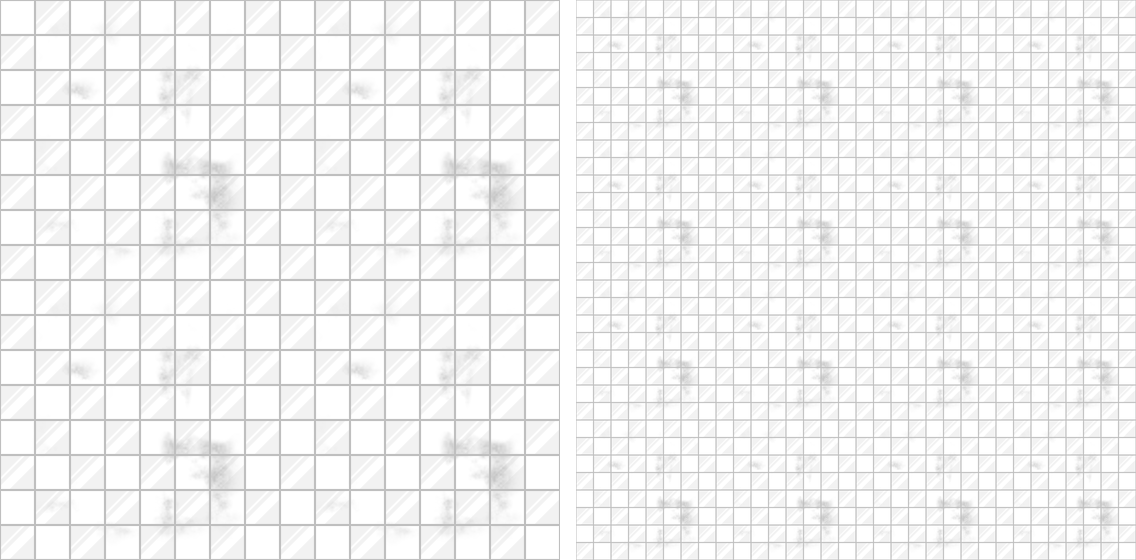
Left: one tile. Right: repeated 2 by 2.
This pattern is drawn by a WebGL 2 fragment shader. Its source:

```glsl
#version 300 es
precision highp float;
// Checkerboard of white and glossy striped wall tiles with grey grout and faint smudges.

uniform vec2 u_resolution;
out vec4 outColor;

const float TILES = 16.0;          // tiles across and down
const float WEAR_REPEATS = 2.0;    // smudge repeats across and down
const vec3 WHITE = vec3(1.0);
const vec3 PALE_GREY = vec3(0.95);
const vec3 GROUT_EDGE = vec3(0.78);
const vec3 GROUT_CORE = vec3(0.70);
const vec3 SMUDGE = vec3(0.71);
const float EDGE_HALF = 0.0312;    // grout half widths, in tiles
const float CORE_HALF = 0.0104;
const vec2 THIN_SHINE = vec2(0.66, 0.73);  // diagonal extents, in tiles
const vec2 WIDE_SHINE = vec2(0.89, 1.25);
const vec2 WEAR_MARGIN = vec2(0.10, 0.04); // clean border of a wear repeat
const float WEAR_FADE = 0.14;
const float WEAR_STRENGTH = 0.75;

// Integer hash of a lattice point, 0 to 1
float hash(ivec2 cell, uint seed) {
    uint h = uint(cell.x) * 1597334677u ^ uint(cell.y) * 3812015801u ^ seed * 2654435769u;
    h = (h ^ (h >> 16)) * 2246822519u;
    h = (h ^ (h >> 13)) * 3266489917u;
    h ^= h >> 16;
    return float(h >> 8) / 16777216.0;
}

// Value noise that wraps once per unit square
float wrapNoise(vec2 p, int period, uint seed) {
    p *= float(period);
    ivec2 a = ivec2(floor(p)) % period;
    ivec2 b = (a + 1) % period;
    vec2 t = fract(p);
    t = t * t * (3.0 - 2.0 * t);
    float low = mix(hash(a, seed), hash(ivec2(b.x, a.y), seed), t.x);
    float high = mix(hash(ivec2(a.x, b.y), seed), hash(b, seed), t.x);
    return mix(low, high, t.y);
}

float wrapFbm(vec2 p, int period, uint seed) {
    float sum = 0.0, amplitude = 0.5;
    for (int i = 0; i < 5; i++) {
        sum += amplitude * wrapNoise(p, period, seed + uint(i));
        amplitude *= 0.5;
        period *= 2;
    }
    return sum;
}

// Share of a pixel of the given width, centred at x, covered by the span
float coverage(float x, vec2 span, float width) {
    float overlap = min(x + 0.5 * width, span.y) - max(x - 0.5 * width, span.x);
    return clamp(overlap / width, 0.0, 1.0);
}

// Cloudy smudges, broken up by fine grain and kept off the repeat border
float wear(vec2 p) {
    float cloud = smoothstep(0.50, 0.78, wrapFbm(p, 10, 11u));
    float patches = smoothstep(0.42, 0.75, wrapNoise(p, 8, 29u));
    float grain = mix(0.6, 1.0, wrapNoise(p, 128, 47u));
    vec2 inset = min(p, 1.0 - p);
    vec2 inside = smoothstep(WEAR_MARGIN, WEAR_MARGIN + WEAR_FADE, inset);
    return cloud * patches * grain * inside.x * inside.y;
}

void main() {
    vec2 uv = gl_FragCoord.xy / u_resolution;
    vec2 grid = uv * TILES;
    vec2 cell = floor(grid);
    vec2 local = fract(grid);
    float pixel = TILES / min(u_resolution.x, u_resolution.y);

    // Alternate tiles are pale grey with two diagonal shines
    float diagonal = local.x + 1.0 - local.y;
    float softness = 1.414 * pixel;
    float shine = coverage(diagonal, THIN_SHINE, softness)
                + coverage(diagonal, WIDE_SHINE, softness);
    float striped = 1.0 - mod(cell.x + cell.y, 2.0);
    vec3 color = mix(WHITE, PALE_GREY, striped * (1.0 - shine));

    // Smudges
    color = mix(color, SMUDGE, WEAR_STRENGTH * wear(fract(uv * WEAR_REPEATS)));

    // Grout with a darker core
    vec2 toEdge = min(local, 1.0 - local);
    float d = min(toEdge.x, toEdge.y);
    color = mix(color, GROUT_EDGE, coverage(d, vec2(-EDGE_HALF, EDGE_HALF), pixel));
    color = mix(color, GROUT_CORE, coverage(d, vec2(-CORE_HALF, CORE_HALF), pixel));

    outColor = vec4(color, 1.0);
}
```
